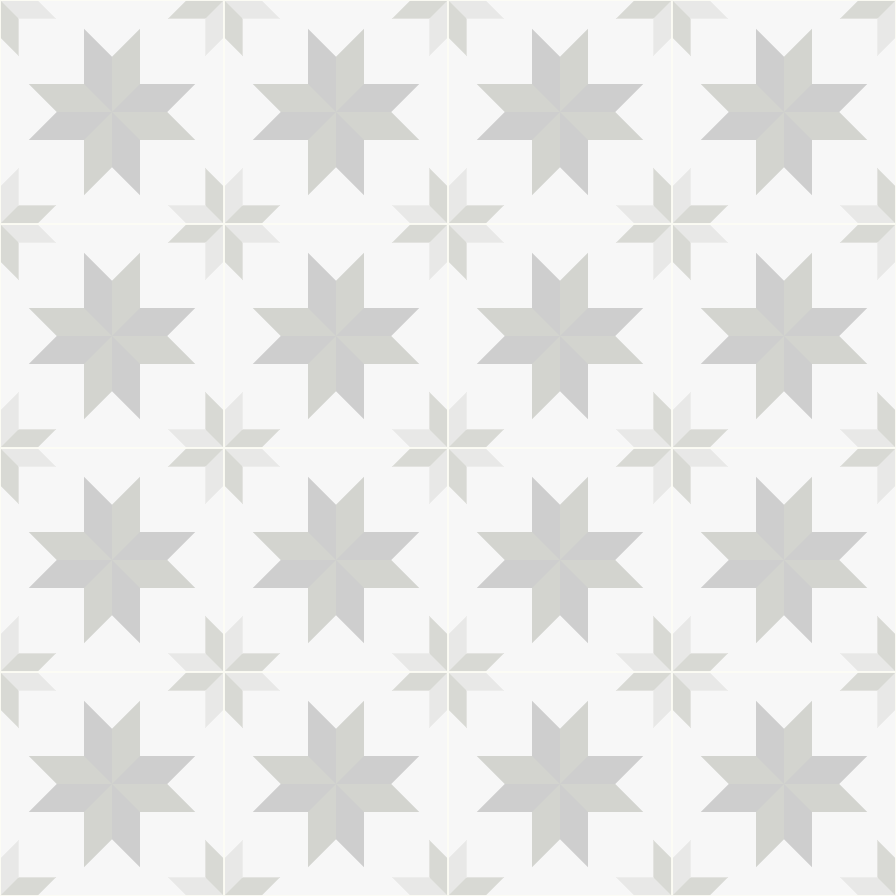
Reproduce this pattern procedurally as a three.js fragment shader.

```glsl
// Four by four pale tiles with faceted eight-point stars at centres and corners.
varying vec2 vUv;

// Coverage of the region where the signed distance is negative.
float cover(float dist, float pixel) {
  return clamp(0.5 - dist / pixel, 0.0, 1.0);
}

// Signed distance to a star of eight notched half-arms.
float starDistance(vec2 p, float halfWidth, float notch) {
  vec2 a = abs(p);
  float across = min(a.x, a.y);
  float along = max(a.x, a.y);
  return max(across - halfWidth, (along - across - notch) * 0.7071);
}

// Signed distance to the facet edges, negative in every other octant.
float facetDistance(vec2 p) {
  vec2 a = abs(p);
  float edge = min(min(a.x, a.y), abs(a.x - a.y) * 0.7071);
  return edge * sign(p.x * p.y * (a.y - a.x));
}

vec3 paintStar(vec3 base, vec2 p, float halfWidth, float notch,
               vec3 lightTone, vec3 darkTone, float pixel) {
  vec3 facets = mix(lightTone, darkTone, cover(facetDistance(p), pixel));
  return mix(base, facets, cover(starDistance(p, halfWidth, notch), pixel));
}

void main() {
  vec2 grid = vUv * 4.0;
  vec2 pixelSize = fwidth(grid);
  float pixel = max(max(pixelSize.x, pixelSize.y), 0.00001);

  vec2 fromCentre = fract(grid) - 0.5;
  vec2 fromCorner = fract(grid + 0.5) - 0.5;

  vec3 color = vec3(0.969);

  // Large star in the middle of each tile
  color = paintStar(color, fromCentre, 0.125, 0.247,
                    vec3(0.826, 0.830, 0.812), vec3(0.806), pixel);

  // Small star where four tiles meet
  color = paintStar(color, fromCorner, 0.0833, 0.1667,
                    vec3(0.910, 0.910, 0.905), vec3(0.847, 0.851, 0.831), pixel);

  // Thin ivory joints between tiles
  float joint = min(abs(fromCorner.x), abs(fromCorner.y)) - 0.004;
  color = mix(color, vec3(0.992, 0.992, 0.960), cover(joint, pixel));

  gl_FragColor = vec4(color, 1.0);
}
```
